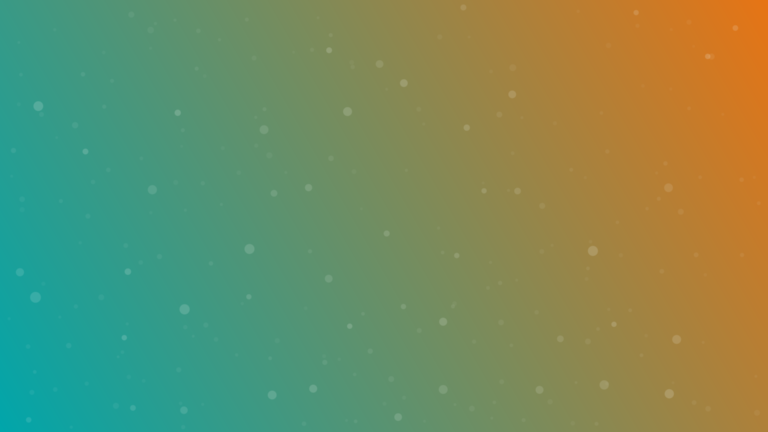
Write a WebGL 2 fragment shader that draws this background.

```glsl
#version 300 es
precision highp float;
// A teal to orange diagonal gradient with pale translucent specks.
// The ramp is a projection on a tilted axis, spanning corner to corner;
// specks are hashed cellular layers, each cell holding at most one disc.

uniform vec2 u_resolution;
out vec4 outColor;

vec3 hash3(vec2 cell) {
  vec3 q = fract(vec3(cell.xyx) * vec3(0.1031, 0.1030, 0.0973));
  q += dot(q, q.yxz + 33.33);
  return fract((q.xxy + q.yzz) * q.zyx);
}

// Opacity of one speck layer; radii are fractions of the canvas height
float speckLayer(vec2 p, float cells, float seed, float density,
                 float minRadius, float maxRadius, float opacity) {
  vec2 id = floor(p * cells);
  vec3 place = hash3(id + seed);
  vec3 look = hash3(id + seed + 57.0);
  float radius = mix(minRadius, maxRadius, look.x * look.x);

  // Keep each disc inside its cell so that no neighbours are needed
  float margin = maxRadius * cells + 0.02;
  vec2 center = (id + mix(vec2(margin), vec2(1.0 - margin), place.xy)) / cells;

  float d = length(p - center) - radius;
  float edge = 1.0 / u_resolution.y;
  float disc = 1.0 - smoothstep(-edge, edge, d);
  return disc * step(place.z, density) * opacity * mix(0.6, 1.0, look.y);
}

void main() {
  vec2 p = gl_FragCoord.xy / u_resolution.y;
  float aspect = u_resolution.x / u_resolution.y;

  // Diagonal ramp along an axis 30 degrees above the horizontal
  vec2 axis = vec2(0.866, 0.5);
  float t = dot(p, axis) / dot(vec2(aspect, 1.0), axis);
  vec3 teal = vec3(0.0, 0.65, 0.67);
  vec3 orange = vec3(0.905, 0.455, 0.08);
  vec3 color = mix(teal, orange, t);

  // Bright large specks, then fainter and smaller ones
  vec3 speckColor = vec3(0.95, 0.97, 0.95);
  color = mix(color, speckColor, speckLayer(p, 6.0, 11.0, 0.75, 0.006, 0.0125, 0.19));
  color = mix(color, speckColor, speckLayer(p, 9.0, 83.0, 0.5, 0.004, 0.008, 0.08));
  color = mix(color, speckColor, speckLayer(p, 13.0, 149.0, 0.4, 0.003, 0.006, 0.06));

  outColor = vec4(color, 1.0);
}
```
